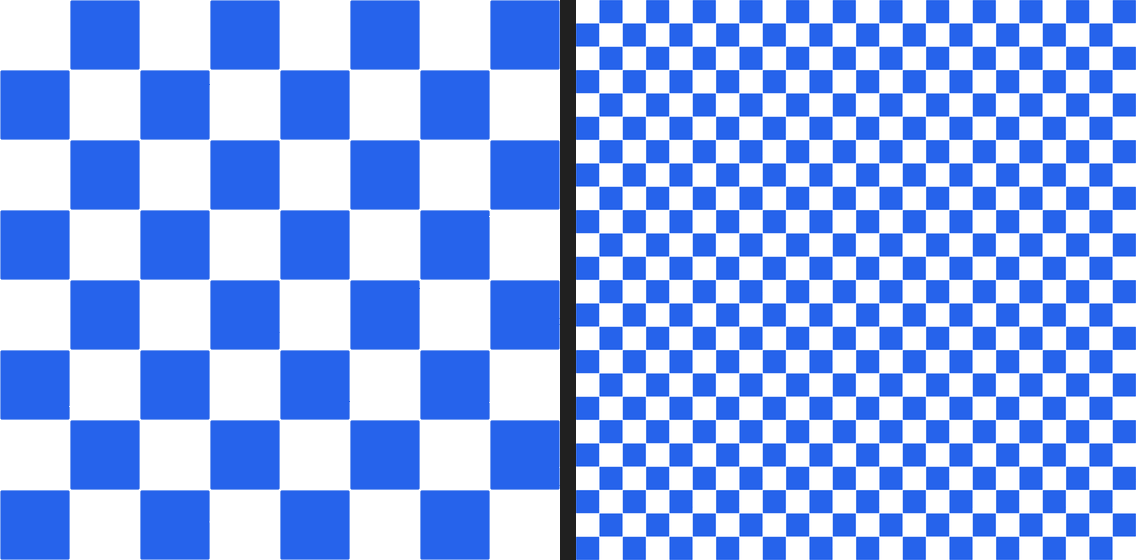
Left, the tile; right, the same tile 3 across and 3 down.
Reproduce this pattern procedurally as a WebGL 2 fragment shader.

```glsl
#version 300 es
precision highp float;
// Blue and white checkerboard, eight cells across and eight down.
// Each blue cell is a slightly inset, softly rounded box with a darker rim;
// a hash scatters a few tiny notches and specks along the right-hand edges.

uniform vec2 u_resolution;
out vec4 fragColor;

const float CELLS = 8.0;
const float HALF_SIDE = 0.494;    // all lengths are in cell widths
const float CORNER_RADIUS = 0.022;
const float RIM_WIDTH = 0.01;
const float FLAW_RADIUS = 0.008;
const float FLAW_CHANCE = 0.25;
const int FLAWS_PER_EDGE = 2;

const vec3 WHITE = vec3(1.0);
const vec3 BLUE = vec3(0.15, 0.39, 0.92);
const vec3 RIM_BLUE = vec3(0.09, 0.35, 0.91);

float hash(vec3 p) {
    p = fract(p * vec3(0.1031, 0.1030, 0.0973));
    p += dot(p, p.yzx + 33.33);
    return fract((p.x + p.y) * p.z);
}

float roundedBox(vec2 p, float halfSide, float radius) {
    vec2 q = abs(p) - halfSide + radius;
    return length(max(q, 0.0)) + min(max(q.x, q.y), 0.0) - radius;
}

// Coverage of a shape from its signed distance
float fill(float dist, float pixel) {
    return clamp(0.5 - dist / pixel, 0.0, 1.0);
}

// Cut notches from, or add specks to, the right edge of a square
float addFlaws(float dist, vec2 p, vec2 cell) {
    for (int i = 0; i < FLAWS_PER_EDGE; i++) {
        float seed = float(i) * 3.0 + 1.0;
        float height = (hash(vec3(cell, seed)) - 0.5) * 0.9;
        float flaw = length(p - vec2(HALF_SIDE, height)) - FLAW_RADIUS;
        bool present = hash(vec3(cell, seed + 1.0)) < FLAW_CHANCE;
        bool notch = hash(vec3(cell, seed + 2.0)) < 0.5;
        if (present) dist = notch ? max(dist, -flaw) : min(dist, flaw);
    }
    return dist;
}

void main() {
    vec2 grid = gl_FragCoord.xy / u_resolution * CELLS;
    float pixel = CELLS / min(u_resolution.x, u_resolution.y);
    vec2 cell = floor(grid);
    vec2 p = fract(grid) - 0.5;

    // Blue cells are those whose column and row sum to an even number
    float isBlue = 1.0 - mod(cell.x + cell.y, 2.0);

    float dist = roundedBox(p, HALF_SIDE, CORNER_RADIUS);
    dist = addFlaws(dist, p, cell);

    // Darker rim just inside the edge, then the square over white
    vec3 square = mix(RIM_BLUE, BLUE, fill(dist + RIM_WIDTH, pixel));
    vec3 color = mix(WHITE, square, isBlue * fill(dist, pixel));
    fragColor = vec4(color, 1.0);
}
```
